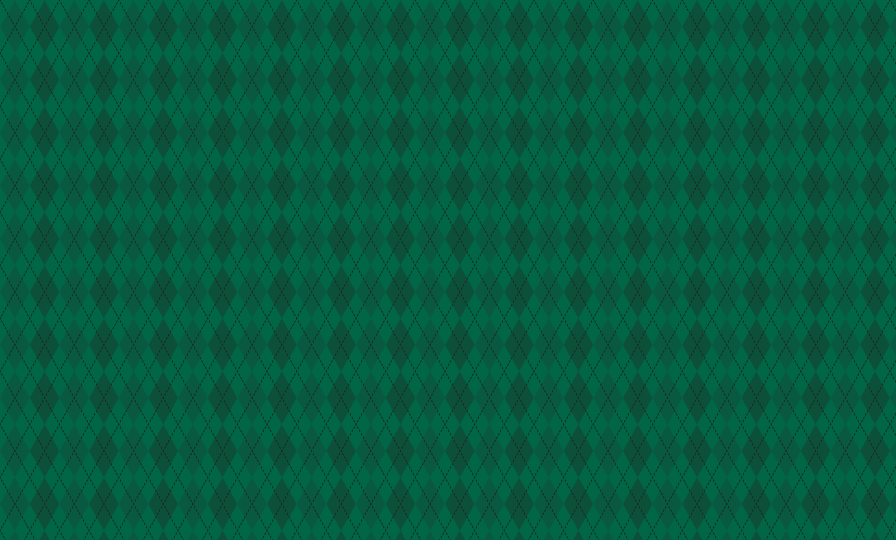
A WebGL 2 fragment shader for this pattern:

```glsl
#version 300 es
precision highp float;

uniform vec2 u_resolution;
out vec4 fragColor;

#define COUNT vec2(30.21, 10.18)   // diamonds across and down
#define OFFSET vec2(1.503, 0.679)  // first dark diamond, in diamonds
#define STITCH_WIDTH 0.0018        // in canvas heights
#define DASHES 8.0                 // per stretch between crossings
#define DASH_FILL 0.6              // drawn share of each dash period
#define GROUND vec3(0.0, 0.40, 0.27)
#define MID_GREEN vec3(0.035, 0.35, 0.25)
#define DARK_GREEN vec3(0.05, 0.315, 0.225)
#define STITCH vec3(0.09, 0.15, 0.12)

// Share of a pixel covered by a band, given the distance to its middle
float bandCoverage(float dist, float width, float pixel) {
    float edge = (0.5 * (width + pixel) - dist) / pixel;
    return clamp(edge, 0.0, min(1.0, width / pixel));
}

// Dashed lines where across is whole, broken up evenly by along
float stitches(float across, float along, float spacing, float stretch, float pixel) {
    float lineDist = abs(across - round(across)) * spacing;
    float dashPos = along * DASHES;
    float period = stretch / DASHES;
    float dashDist = abs(dashPos - round(dashPos)) * period;
    return bandCoverage(lineDist, STITCH_WIDTH, pixel)
         * bandCoverage(dashDist, DASH_FILL * period, pixel);
}

void main() {
    vec2 uv = gl_FragCoord.xy / u_resolution;
    float pixel = 1.0 / u_resolution.y;
    vec2 cell = vec2(u_resolution.x / u_resolution.y, 1.0) / COUNT;
    vec2 p = uv * COUNT - OFFSET;

    // Distances along and across the diamond sides, in canvas heights
    float spacing = 1.0 / length(1.0 / cell);
    float stretch = 0.5 * length(cell);

    // Columns of diamonds in two alternating greens
    vec2 id = round(p);
    vec2 local = abs(p - id);
    float edgeDist = (local.x + local.y - 0.5) * spacing;
    float inside = clamp(0.5 - edgeDist / pixel, 0.0, 1.0);
    vec3 diamond = mix(DARK_GREEN, MID_GREEN, mod(id.x, 2.0));
    vec3 color = mix(GROUND, diamond, inside);

    // Two crossing sets of dashed stitches through the diamond centres
    float rising = p.x - p.y;
    float falling = p.x + p.y;
    float thread = max(stitches(rising, falling, spacing, stretch, pixel),
                       stitches(falling, rising, spacing, stretch, pixel));
    color = mix(color, STITCH, thread);

    fragColor = vec4(color, 1.0);
}
```
